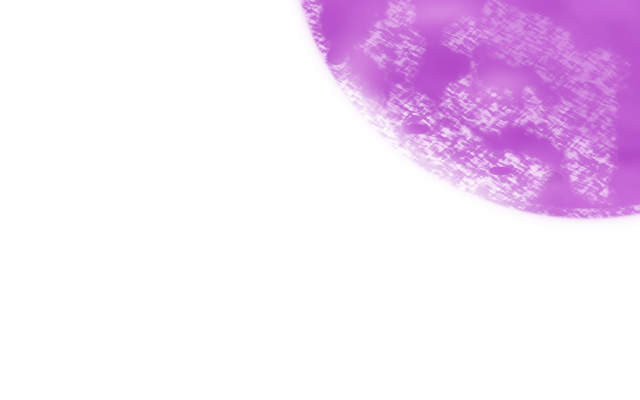
Reproduce this background procedurally as a WebGL 2 fragment shader.

```glsl
#version 300 es
precision highp float;
uniform vec2 u_resolution;
out vec4 outColor;

// Brushed patches: centre and half size, in canvas heights
const vec4 patches[11] = vec4[11](
  vec4(0.98, 0.885, 0.07, 0.05), vec4(0.995, 0.985, 0.035, 0.045),
  vec4(1.16, 0.91, 0.06, 0.055), vec4(1.37, 0.87, 0.19, 0.07),
  vec4(1.20, 0.735, 0.085, 0.05), vec4(1.01, 0.72, 0.06, 0.05),
  vec4(1.13, 0.625, 0.16, 0.065), vec4(1.28, 0.55, 0.075, 0.065),
  vec4(1.36, 0.70, 0.07, 0.05), vec4(1.475, 0.575, 0.06, 0.085),
  vec4(1.47, 0.70, 0.06, 0.06));
const float strengths[11] = float[11](
  0.6, 0.5, 0.55, 0.35, 0.75, 0.65, 0.9, 0.9, 0.65, 0.75, 0.4);

float hash(vec2 p) {
  p = fract(p * vec2(0.1031, 0.1137));
  p += dot(p, p.yx + 33.33);
  return fract((p.x + p.y) * p.x * 17.3);
}

float noise(vec2 p) {
  vec2 i = floor(p), f = fract(p);
  f = f * f * (3.0 - 2.0 * f);
  return mix(mix(hash(i), hash(i + vec2(1, 0)), f.x),
             mix(hash(i + vec2(0, 1)), hash(i + vec2(1, 1)), f.x), f.y);
}

float fbm(vec2 p) {
  float sum = 0.0, amp = 0.5;
  for (int i = 0; i < 4; i++) {
    sum += amp * noise(p);
    p = p * 2.03 + 17.1;
    amp *= 0.5;
  }
  return sum / 0.9375;
}

vec2 rotate(vec2 p, float a) {
  return mat2(cos(a), -sin(a), sin(a), cos(a)) * p;
}

float blob(vec2 p, vec2 centre, vec2 size) {
  vec2 q = (p - centre) / size;
  return exp(-dot(q, q));
}

float boxDistance(vec2 p, vec2 halfSize) {
  vec2 q = abs(p) - halfSize;
  return length(max(q, 0.0)) + min(max(q.x, q.y), 0.0);
}

// Crossed dry-brush strokes, mostly falling to the right
float strokes(vec2 p) {
  p += 0.006 * vec2(noise(p * 30.0), noise(p * 30.0 + 50.0));
  vec2 a = rotate(p, -0.5) + 7.0, b = rotate(p, 0.7) + 9.0;
  float along = noise(a * vec2(38.0, 170.0)) * 0.55 + noise(a * vec2(90.0, 300.0)) * 0.45;
  float across = noise(b * vec2(50.0, 210.0));
  return mix(along, across, 0.3) + 0.5 * (fbm(p * 50.0) - 0.5);
}

void main() {
  vec2 p = gl_FragCoord.xy / u_resolution.y;
  p.x += 0.5 * (1.6 - u_resolution.x / u_resolution.y);
  vec2 fromCentre = p - vec2(1.469, 1.2);
  float d = length(fromCentre) - 0.746;
  vec2 dir = normalize(fromCentre);

  // Soft purple body
  float cloud = fbm(rotate(p, -0.35) * vec2(3.0, 6.0) + 3.0);
  vec3 color = mix(vec3(0.71, 0.31, 0.79), vec3(0.80, 0.44, 0.86), smoothstep(0.2, 0.8, cloud));
  float light = blob(p, vec2(1.25, 0.79), vec2(0.09, 0.04)) + blob(p, vec2(1.10, 0.97), vec2(0.09, 0.03))
              + blob(p, vec2(0.90, 0.85), vec2(0.06, 0.09)) + 0.6 * blob(p, vec2(1.37, 0.55), vec2(0.06, 0.06));
  float dark = blob(p, vec2(1.125, 0.83), vec2(0.07, 0.05)) + blob(p, vec2(1.31, 0.66), vec2(0.05, 0.03))
             + blob(p, vec2(1.57, 0.61), vec2(0.07, 0.025)) + 0.5 * blob(p, vec2(0.84, 0.96), vec2(0.05, 0.05));
  color = mix(color, vec3(0.87, 0.59, 0.90), min(light * 0.65, 0.8));
  color = mix(color, vec3(0.69, 0.27, 0.77), min(dark * 0.75, 0.9));

  // Ragged patches of pale brushwork
  float ragged = (fbm(p * 22.0) - 0.5) * 0.07;
  float coverage = 0.0;
  for (int i = 0; i < 11; i++) {
    vec2 q = rotate(p - patches[i].xy, i > 8 ? 0.0 : -0.5);
    float edge = boxDistance(q, patches[i].zw) + ragged;
    coverage = max(coverage, strengths[i] * (1.0 - smoothstep(-0.018, 0.012, edge)));
  }

  // Bare strips hugging the rim
  float rimLeft = smoothstep(-0.06, -0.02, d + ragged) * smoothstep(0.55, 0.65, -dir.x);
  float rimBelow = smoothstep(-0.028, -0.02, d) * smoothstep(0.9, 0.96, -dir.y);
  coverage = max(coverage, max(0.85 * rimLeft, 0.65 * rimBelow));

  // Small smooth islands over the brushwork
  float islands = blob(p, vec2(1.25, 0.573), vec2(0.03, 0.012)) + blob(p, vec2(1.04, 0.677), vec2(0.035, 0.014))
                + blob(p, vec2(0.84, 0.86), vec2(0.025, 0.025)) + blob(p, vec2(0.93, 0.76), vec2(0.025, 0.04));
  coverage *= 1.0 - smoothstep(0.3, 0.5, islands + ragged * 3.0);
  float paint = smoothstep(0.32, 0.78, strokes(p));
  color = mix(color, vec3(0.98, 0.92, 0.99), coverage * (0.14 + 0.8 * paint));

  // Faint dark dome near the lower edge
  float dome = length((p - vec2(1.38, 0.545)) / vec2(1.0, 0.9)) - 0.03;
  color = mix(color, vec3(0.66, 0.30, 0.73), 0.4 * (1.0 - smoothstep(-0.003, 0.003, dome)) * smoothstep(0.53, 0.56, p.y));

  // Lower left limb dissolves into white
  float facing = smoothstep(0.87, 0.98, dot(dir, vec2(-0.576, -0.817)));
  float haze = facing * smoothstep(-0.09, 0.005, d + ragged * 0.4);
  color = mix(color, vec3(1.0), haze * (0.75 + 0.25 * paint));

  // Rim and outer glow
  float glow = exp(-max(d, 0.0) / 0.009) * 0.32 * (1.0 - 0.7 * facing);
  vec3 outside = mix(vec3(1.0), vec3(0.82, 0.52, 0.87), glow);
  color = mix(color, outside, smoothstep(-0.006, 0.004, d));
  outColor = vec4(color, 1.0);
}
```
